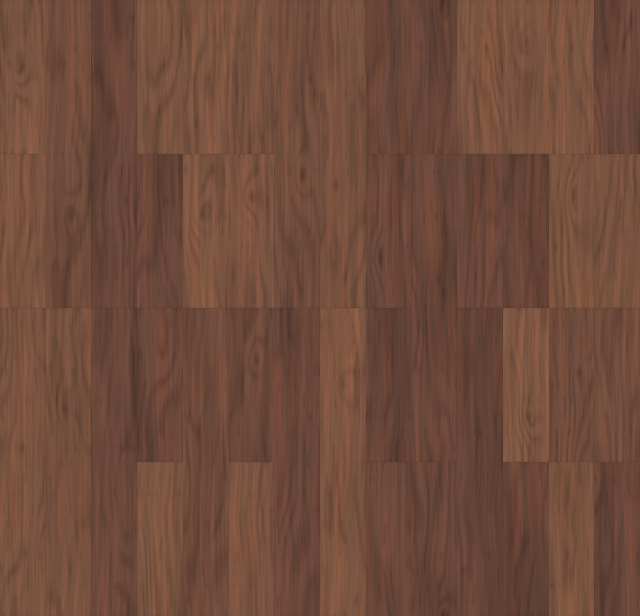
This texture is drawn by a Shadertoy shader. Its source:

```glsl
// Walnut plank floor: 14 columns by 4 rows, with staggered one- and two-row boards.
// Each board gets a hashed tone, and its figure comes from contours of stretched
// noise bent around an occasional knot, with fine streaks and fibres on top.

const vec2 GRID = vec2(14.0, 4.0);
const float ROW_LENGTH = 3.36;      // row height in board widths
const float TAU = 6.2831853;

const vec3 HEARTWOOD = vec3(0.408, 0.276, 0.228);
const vec3 SAPWOOD   = vec3(0.478, 0.331, 0.255);
const vec3 RED_TINT  = vec3(0.026, 0.000, -0.010);

float hash(vec2 p) {
    vec3 q = fract(p.xyx * 0.1031);
    q += dot(q, q.yzx + 33.33);
    return fract((q.x + q.y) * q.z);
}

float noise(vec2 p) {
    vec2 i = floor(p), f = fract(p);
    f = f * f * (3.0 - 2.0 * f);
    return mix(mix(hash(i), hash(i + vec2(1, 0)), f.x),
               mix(hash(i + vec2(0, 1)), hash(i + vec2(1, 1)), f.x), f.y);
}

float fbm(vec2 p) {
    float sum = 0.0, amplitude = 0.6;
    for (int i = 0; i < 3; i++) {
        sum += amplitude * noise(p);
        p = p * 2.03 + 17.3;
        amplitude *= 0.36;
    }
    return sum;
}

// Finds the board: xy = position in board widths, z = length, w = index in its column.
vec4 boardAt(vec2 cell) {
    float column = floor(cell.x);
    float shift = step(0.5, hash(vec2(column, 5.0)));
    float y = cell.y + shift;
    float pair = mod(floor(y / 2.0), 2.0);
    float along = mod(y, 2.0), rows = 2.0, index = pair * 2.0;
    if (hash(vec2(column, pair + 11.0)) > 0.6) {   // cut into two short boards
        index += floor(along);
        along = fract(along);
        rows = 1.0;
    }
    return vec4(fract(cell.x), along * ROW_LENGTH, rows * ROW_LENGTH, index);
}

// Squared distance to the board's knot, taller than wide; far away if it has none.
float knotDistance(vec2 p, float boardLength, vec2 id) {
    vec2 centre = vec2(mix(0.3, 0.7, hash(id + 21.0)),
                       mix(0.2, 0.8, hash(id + 31.0)) * boardLength);
    vec2 d = (p - centre) * vec2(1.0, 0.45);
    return dot(d, d) + 9.0 * step(0.45, hash(id + 41.0));
}

// Thin dark growth lines along contours of a stretched noise field.
float growthLines(vec2 p, vec2 seed, float knot) {
    float field = p.x * 3.2 + 6.5 * fbm(p * vec2(1.4, 0.32) + seed)
                + 1.6 * exp(-knot * 20.0);
    float line = 0.5 + 0.5 * sin(TAU * field);
    return line * line * smoothstep(0.2, 0.75, noise(p * vec2(4.0, 0.8) + seed + 7.0));
}

vec3 woodColour(vec2 p, float boardLength, vec2 id) {
    vec2 seed = floor(vec2(hash(id + 51.0), hash(id + 61.0)) * 90.0);
    float knot = knotDistance(p, boardLength, id);
    float tone = smoothstep(0.08, 0.62, hash(id + 71.0));

    // Board tone, with wavy heartwood bands in the darker boards
    float wave = 0.3 * (noise(vec2(3.0, p.y * 0.9) + seed) - 0.5);
    float band = noise(vec2((p.x + wave) * 2.6, p.y * 0.3) + seed + 13.0);
    vec3 colour = mix(HEARTWOOD, SAPWOOD, tone);
    colour *= 0.985 + 0.03 * hash(id + 81.0);
    colour *= 1.0 - mix(0.09, 0.03, tone) * smoothstep(0.45, 0.75, band);

    // Reddish streaks, growth lines and fibres
    float streak = noise(vec2((p.x + wave * 0.4) * 12.0, p.y * 0.4) + seed + 23.0);
    float fibre = noise(vec2((p.x + wave * 0.3) * 27.0, p.y * 1.1) + seed + 37.0);
    float pore = smoothstep(0.72, 0.95, noise(p * vec2(21.0, 3.0) + seed + 43.0));
    colour += RED_TINT * smoothstep(0.5, 0.9, streak);
    colour *= 1.0 + 0.09 * (streak - 0.5) + 0.12 * (fibre - 0.5);
    colour *= 1.035 - 0.12 * growthLines(p, seed, knot) - 0.08 * pore;

    // Knot core
    return colour * (1.0 - 0.16 * exp(-knot * 260.0));
}

// Coverage of a thin line around distance zero.
float seam(float distanceToEdge, float halfWidth, float pixel) {
    return 1.0 - smoothstep(halfWidth - pixel * 0.5, halfWidth + pixel * 0.5, distanceToEdge);
}

void mainImage(out vec4 fragColor, in vec2 fragCoord) {
    vec2 cell = fragCoord / iResolution.xy * GRID;
    float pixel = GRID.x / iResolution.x;
    vec4 board = boardAt(cell);
    vec2 id = vec2(floor(cell.x), board.w);

    vec3 colour = woodColour(board.xy, board.z, id);

    // Fine joints: barely there along the sides, a little firmer at the ends
    float side = min(board.x, 1.0 - board.x);
    float end = min(board.y, board.z - board.y);
    colour *= 1.0 - 0.05 * seam(side, 0.012, pixel);
    colour *= 1.0 - 0.07 * seam(end, 0.012, pixel);

    fragColor = vec4(colour, 1.0);
}
```
